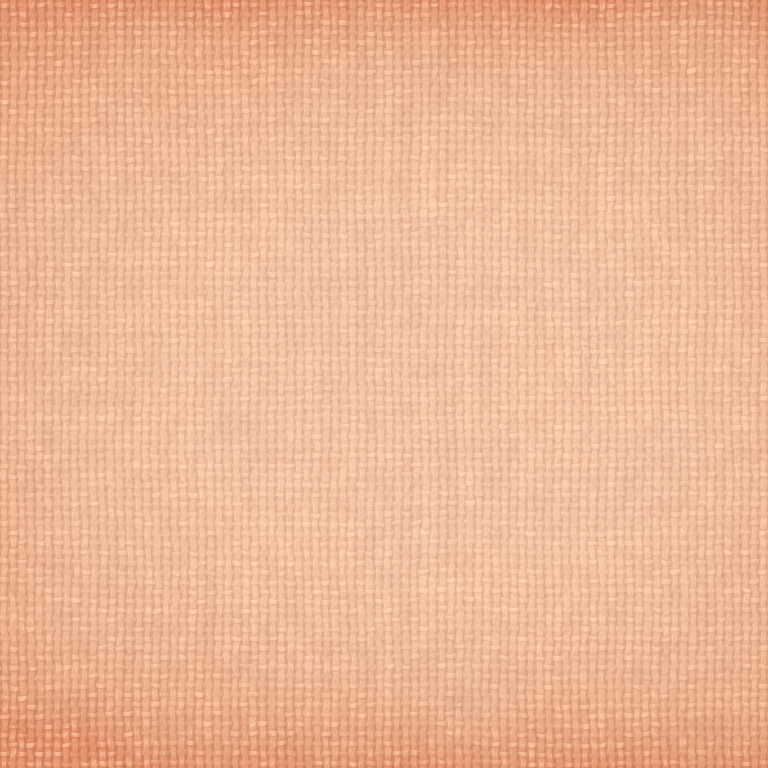
Reproduce this texture procedurally as a three.js fragment shader.

```glsl
// Peach canvas cloth: a plain weave of 86 by 80 threads, where slim uprights
// are crossed by thin pale dashes. Gradient noise bends the threads, adds crisp
// fibres and mottling, and breaks up the orange ageing along the borders.
varying vec2 vUv;

const float PI = 3.14159;

float hash(vec2 p) {
  return fract(sin(dot(p, vec2(127.1, 311.7))) * 43758.5);
}

vec2 gradient(vec2 p) {
  float angle = 2.0 * PI * hash(p);
  return vec2(cos(angle), sin(angle));
}

float gradientNoise(vec2 p) {
  vec2 i = floor(p);
  vec2 f = fract(p);
  vec2 u = f * f * f * (f * (f * 6.0 - 15.0) + 10.0);
  vec2 e = vec2(1.0, 0.0);
  float low = mix(dot(gradient(i), f), dot(gradient(i + e), f - e), u.x);
  float high = mix(dot(gradient(i + e.yx), f - e.yx), dot(gradient(i + 1.0), f - 1.0), u.x);
  return mix(low, high, u.y);
}

float fbm(vec2 p) {
  float sum = 0.0;
  float gain = 1.0;
  for (int k = 0; k < 4; k++) {
    sum += gain * gradientNoise(p);
    p = p * 2.03 + 17.3;
    gain *= 0.5;
  }
  return sum;
}

// +1 on even threads, -1 on odd ones
float parity(float thread) {
  return 1.0 - 2.0 * mod(thread, 2.0);
}

// Cross section of a thread, 1 along its spine
float ridge(float offset, float halfWidth) {
  return 1.0 - smoothstep(halfWidth * 0.40, halfWidth, abs(offset));
}

// Raised surface of the weave, from 0 in the gaps to about 1 on the crests
float weave(vec2 p) {
  vec2 cell = floor(p);
  vec2 f = fract(p) - 0.5;
  float warpLift = sin(PI * p.y) * parity(cell.x);
  float weftLift = -sin(PI * p.x) * parity(cell.y);
  float wear = hash(cell + 5.0) - 0.5;

  float warp = ridge(f.x, 0.45 + 0.04 * warpLift);
  warp *= 0.68 + (0.16 + 0.26 * wear) * warpLift;
  float weft = ridge(f.y + 0.12 * wear * weftLift, 0.32 + 0.05 * weftLift);
  weft *= 0.42 + (0.52 + 0.50 * wear) * weftLift;
  return max(warp, weft);
}

void main() {
  vec2 uv = vUv;

  // Threads drift slowly and wobble from crossing to crossing
  vec2 p = uv * vec2(86.0, 80.0);
  p += 0.4 * vec2(gradientNoise(uv * 6.0), gradientNoise(uv * 6.0 + 31.0));
  p += 0.24 * vec2(gradientNoise(p * 0.8), gradientNoise(p * 0.8 + 53.0));

  // Relief is lit from the upper left
  float height = weave(p);
  float relief = height - weave(p + vec2(-0.16, 0.20));
  float fibre = gradientNoise(p * vec2(2.8, 2.3)) + 0.8 * gradientNoise(p * 4.0 + 9.0);
  float patches = gradientNoise(p * vec2(0.45, 0.35) + 70.0);
  float mottle = fbm(uv * 5.0 + 3.0);
  float streak = gradientNoise(uv * vec2(75.0, 6.0)) + gradientNoise(uv * vec2(6.0, 70.0));

  // Ageing is strongest at top and bottom, faint at the sides
  float age = 0.66 * exp(-15.0 * (1.0 - uv.y)) + 0.70 * exp(-12.0 * uv.y);
  age += 0.18 * exp(-9.0 * uv.x) + 0.12 * exp(-11.0 * (1.0 - uv.x));
  age += 0.28 * exp(-9.0 * length(uv * vec2(0.7, 1.2)));
  age += 0.26 * smoothstep(0.20, 0.75, length((uv - vec2(0.56, 0.47)) * vec2(0.85, 1.1)));
  age = clamp(age * (1.0 + 0.30 * mottle) + 0.06 * mottle, 0.0, 1.0);

  // Base dye, then shadowed gaps and pale crests
  vec3 cloth = mix(vec3(0.952, 0.773, 0.643), vec3(0.89, 0.58, 0.435), age);
  float depth = 0.10 + 0.06 * age;
  float shade = depth * (0.66 - height) - 0.038 * relief * (1.0 + age);
  vec3 color = cloth * (1.0 - shade * vec3(0.75, 1.15, 1.30));
  float crest = smoothstep(0.76, 1.0, height + 0.12 * fibre);
  color = mix(color, vec3(0.97, 0.80, 0.675), crest * (0.30 + 0.12 * age));

  // Fine fibres, worn patches, thread streaks and broad mottling
  float grain = 0.040 * fibre + 0.035 * patches + 0.016 * streak + 0.018 * mottle;
  color *= 1.0 + grain * vec3(0.75, 1.10, 1.25);
  gl_FragColor = vec4(clamp(color, 0.0, 1.0), 1.0);
}
```
